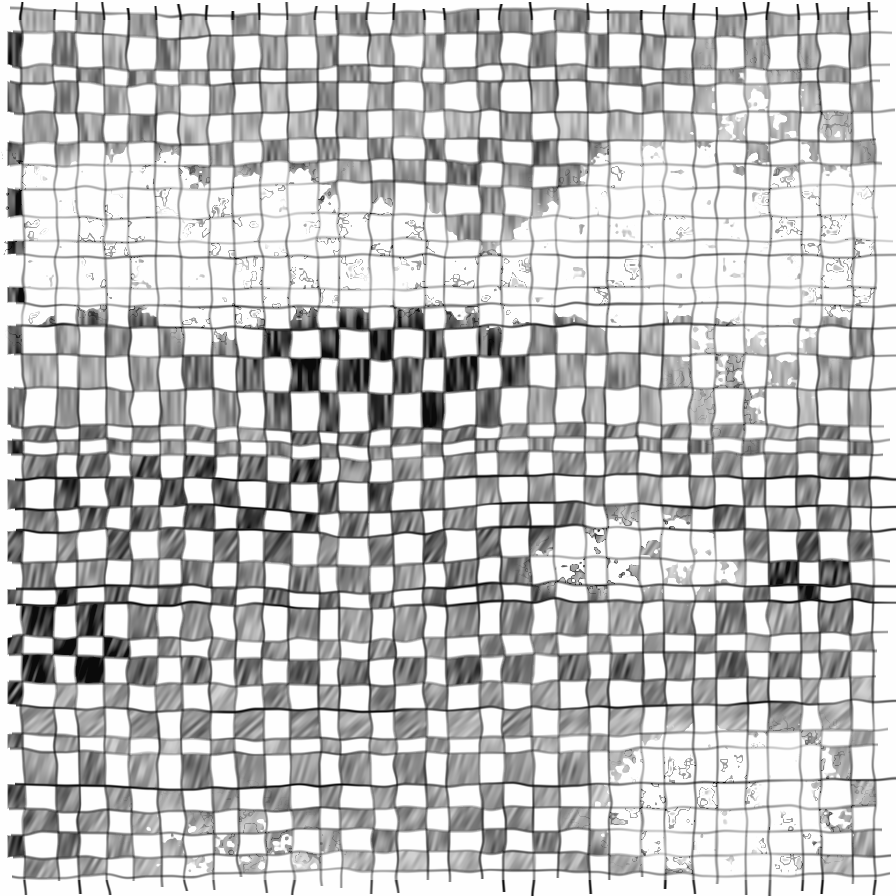
Give the GLSL for this pattern, as a WebGL 2 fragment shader.

```glsl
#version 300 es
precision highp float;
// Hand-inked woven grid: uneven wandering threads over a checkerboard of hatched cells.
// Each axis has jittered cell edges; pen pressure varies by row and cell, and worn
// patches erode the ink with noise, leaving pale holes and grey flecks.

uniform vec2 u_resolution;
out vec4 fragColor;

// Layout, in canvas units
const vec2 COUNT = vec2(32.0, 35.0);
const vec2 PITCH = vec2(0.0298, 0.0275);
const float LEFT = 0.026;
const float TOP = 0.984;
const float COLUMN_JITTER = 0.08;
const float COLUMN_ALTERNATION = 0.07;
const float ROW_JITTER = 0.25;
const float TALL_ROW = 16.1;      // edge pushed down to make one tall row
const float TALL_SHIFT = 0.8;
const float THREAD_HALF_WIDTH = 0.0013;
const float WANDER = 0.012;
const float TREMOR = 0.005;

// Ink
const vec3 PAPER = vec3(0.995);
const vec3 INK = vec3(0.04);
const float LIGHT_TONE = 0.27;
const float DARK_TONE = 0.66;
const float ACCENT_TONE = 0.38;
const float THREAD_TONE = 0.62;

float hash(vec2 p) {
    return fract(sin(dot(p, vec2(127.1, 311.7))) * 43758.5);
}

float noise(vec2 p) {
    vec2 i = floor(p), f = fract(p);
    f = f * f * (3.0 - 2.0 * f);
    return mix(mix(hash(i), hash(i + vec2(1, 0)), f.x),
               mix(hash(i + vec2(0, 1)), hash(i + vec2(1, 1)), f.x), f.y);
}

// Soft elliptical patch
float spot(vec2 p, vec2 centre, vec2 radius) {
    return 1.0 - smoothstep(0.65, 1.15, length((p - centre) / radius));
}

float columnEdge(float k) {
    float side = 2.0 * mod(k, 2.0) - 1.0;
    return k + COLUMN_ALTERNATION * side + COLUMN_JITTER * (2.0 * hash(vec2(k, 3.0)) - 1.0);
}

float rowEdge(float k) {
    float bump = exp(-1.2 * (k - TALL_ROW) * (k - TALL_ROW));
    return k + TALL_SHIFT * bump + ROW_JITTER * (1.0 - bump) * (2.0 * hash(vec2(k, 11.0)) - 1.0);
}

vec2 edges(vec2 k) { return vec2(columnEdge(k.x), rowEdge(k.y)); }

// Areas where the pen pressed harder
float accentAt(vec2 p) {
    float a = spot(p, vec2(0.42, 0.585), vec2(0.20, 0.075));
    a = max(a, spot(p, vec2(0.05, 0.29), vec2(0.12, 0.06)));
    a = max(a, spot(p, vec2(0.91, 0.355), vec2(0.06, 0.035)));
    return max(a, 0.7 * spot(p, vec2(0.25, 0.45), vec2(0.25, 0.04)));
}

// Blank band and rubbed areas
float wearAt(vec2 p) {
    vec2 w = p + 0.06 * (vec2(noise(p * 13.0), noise(p * 13.0 + 40.0)) - 0.5);
    float band = 1.0 - smoothstep(0.075, 0.11, abs(w.y - 0.725));
    band -= 0.75 * spot(w, vec2(0.52, 0.80), vec2(0.17, 0.06));
    float worn = max(band, spot(w, vec2(0.81, 0.10), vec2(0.17, 0.10)));
    worn = max(worn, 0.8 * spot(w, vec2(0.72, 0.375), vec2(0.13, 0.05)));
    worn = max(worn, 0.65 * spot(w, vec2(0.85, 0.72), vec2(0.13, 0.24)));
    worn = max(worn, 0.6 * spot(w, vec2(0.27, 0.06), vec2(0.13, 0.06)));
    return clamp(worn, 0.0, 1.0) * (1.0 - accentAt(p));
}

void main() {
    vec2 p = gl_FragCoord.xy / u_resolution;
    float soft = max(0.0013, 0.75 / min(u_resolution.x, u_resolution.y));

    // Hand-drawn wobble, then the uneven cell under this point
    vec2 q = p + WANDER * (vec2(noise(p * 4.0), noise(p * 5.0 + 20.0)) - 0.5)
               + TREMOR * (vec2(noise(p * 48.0), noise(p * 42.0 + 70.0)) - 0.5);
    vec2 uv = vec2(q.x - LEFT, TOP - q.y) / PITCH;
    vec2 cell = floor(uv);
    cell += step(edges(cell + 1.0), uv) - (1.0 - step(edges(cell), uv));
    vec2 low = edges(cell), high = edges(cell + 1.0);
    vec2 dist = min(uv - low, high - uv) * PITCH;
    vec2 centre = vec2(LEFT, TOP) + vec2(0.5, -0.5) * (low + high) * PITCH;

    // Wear
    float worn = wearAt(p);
    float grain = 0.65 * noise(p * 120.0) + 0.35 * noise(p * 250.0);
    float kept = smoothstep(-0.04, 0.06, grain - worn + 0.22);

    // Hatched checker cells, with knots in the left margin
    float knot = 1.0 - step(0.0, cell.x);
    float filled = 1.0 - step(0.5, mod(cell.x + cell.y, 2.0));
    filled *= step(-1.0, cell.x) * step(cell.x, COUNT.x - 1.0)
            * step(0.0, cell.y) * step(cell.y, COUNT.y - 1.0);
    float inset = min(min(dist.x, dist.y), mix(1.0, p.x - 0.008, knot));
    float angle = 0.95 * hash(vec2(cell.y, 29.0)) * step(centre.y, 0.52);
    vec2 along = mat2(cos(angle), sin(angle), -sin(angle), cos(angle)) * p;
    float stroke = noise(along * vec2(260.0, 45.0) + 9.0 * cell);
    float tone = mix(LIGHT_TONE, DARK_TONE, 0.55 * hash(vec2(cell.y, 7.0)) + 0.45 * hash(cell));
    tone += ACCENT_TONE * max(accentAt(centre), 0.7 * knot);
    tone *= mix(0.5, 1.45, stroke) * (1.0 - 0.5 * worn * (1.0 - knot));
    float ink = filled * tone * max(kept, knot) * smoothstep(-soft, soft, inset - 0.0006);

    // Threads, each with its own loose ends
    vec2 thread = cell + step(0.5 * (low + high), uv);
    vec2 inRange = step(vec2(0.0), thread) * step(thread, COUNT);
    float loose = hash(vec2(thread.x, 51.0)), tail = hash(vec2(thread.y, 57.0));
    float reachY = step(0.022 - 0.022 * loose, p.y) * step(p.y, 0.988 + 0.01 * loose);
    float reachX = step(0.010 + 0.008 * tail, p.x) * step(p.x, 0.977 + 0.035 * tail);
    vec2 line = 1.0 - smoothstep(THREAD_HALF_WIDTH - soft, THREAD_HALF_WIDTH + soft, dist);
    line *= inRange * vec2(reachY, reachX);
    vec2 press = THREAD_TONE * mix(vec2(0.5), vec2(1.3), vec2(noise(p * 22.0), noise(p * 19.0 + 5.0)));
    press.y *= 0.85 + 0.6 * step(0.82, tail);
    press.x += 0.4 * max(step(0.978, p.y), step(p.y, 0.018) * step(0.6, loose));
    line *= min(press, 1.0) * (1.0 - 0.35 * worn);
    ink = 1.0 - (1.0 - min(ink, 1.0)) * (1.0 - line.x) * (1.0 - line.y);

    // Grey flecks around the rubbed areas
    float fleck = 1.0 - smoothstep(0.015, 0.05, abs(grain - 0.62));
    ink += 0.4 * fleck * worn * smoothstep(0.48, 0.65, noise(p * 16.0)) * filled;

    fragColor = vec4(mix(PAPER, INK, clamp(ink, 0.0, 1.0)), 1.0);
}
```
